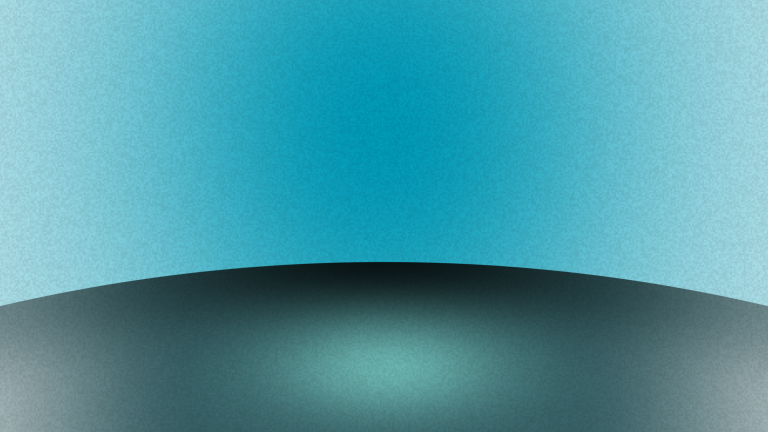
This background is drawn by a WebGL 1 fragment shader. Its source:

```glsl
precision highp float;
// A teal sky, deepest at its middle and pale at the sides, above a wide curved
// ground with a shaded crest, misty flanks and a soft oval pool of light.
// Built from a large circle, elliptical Gaussian falloffs and fine value noise.

uniform vec2 u_resolution;

const vec3 SKY_DEEP = vec3(0.0, 0.585, 0.695);
const vec3 SKY_PALE = vec3(0.72, 0.865, 0.89);
const vec3 GROUND_TEAL = vec3(0.205, 0.36, 0.38);
const vec3 GROUND_MIST = vec3(0.66, 0.715, 0.725);
const vec3 CREST_SHADE = vec3(0.03, 0.07, 0.075);
const vec3 POOL_LIGHT = vec3(0.40, 0.68, 0.66);

const float HORIZON_TOP = 0.3935;
const float HORIZON_RADIUS = 3.92;
const float GRAIN_ROWS = 260.0;
const float GRAIN_STRENGTH = 0.10;

// Elliptical Gaussian: 1 at the centre, fading over the given radii
float falloff(vec2 offset, vec2 radii) {
  vec2 q = offset / radii;
  return exp(-dot(q, q));
}

float hash(vec2 cell) {
  vec3 q = fract(vec3(cell.xyx) * 0.1031);
  q += dot(q, q.yzx + 33.33);
  return fract((q.x + q.y) * q.z);
}

float valueNoise(vec2 p) {
  vec2 cell = floor(p);
  vec2 f = fract(p);
  f = f * f * (3.0 - 2.0 * f);
  float low = mix(hash(cell), hash(cell + vec2(1.0, 0.0)), f.x);
  float high = mix(hash(cell + vec2(0.0, 1.0)), hash(cell + 1.0), f.x);
  return mix(low, high, f.y);
}

vec3 skyColor(vec2 p) {
  float deep = falloff(p - vec2(0.0, 0.70), vec2(0.63, 0.78));
  return mix(SKY_PALE, SKY_DEEP, deep);
}

// depth is the distance below the horizon curve
vec3 groundColor(vec2 p, float depth) {
  float mist = smoothstep(0.42, 1.03, abs(p.x));
  mist *= mix(0.6, 1.0, smoothstep(0.0, 0.22, depth));
  float shade = falloff(vec2(p.x, depth), vec2(0.55, 0.13));
  float pool = falloff(p - vec2(0.01, 0.145), vec2(0.27, 0.115));

  vec3 color = mix(GROUND_TEAL, GROUND_MIST, mist);
  color = mix(color, CREST_SHADE, shade);
  return mix(color, POOL_LIGHT, pool);
}

void main() {
  // Canvas height is one unit; x is zero at the middle
  vec2 p = (gl_FragCoord.xy - vec2(0.5 * u_resolution.x, 0.0)) / u_resolution.y;
  float pixel = 1.0 / u_resolution.y;

  // Signed distance to the horizon, positive in the sky
  vec2 hillCenter = vec2(0.0, HORIZON_TOP - HORIZON_RADIUS);
  float horizon = length(p - hillCenter) - HORIZON_RADIUS;
  float skyMask = smoothstep(-0.75 * pixel, 0.75 * pixel, horizon);

  vec3 color = mix(groundColor(p, max(-horizon, 0.0)), skyColor(p), skyMask);

  // Fine grain, proportional to brightness
  float grain = valueNoise(p * GRAIN_ROWS + 400.0) - 0.5;
  color *= 1.0 + GRAIN_STRENGTH * grain;

  gl_FragColor = vec4(clamp(color, 0.0, 1.0), 1.0);
}
```
